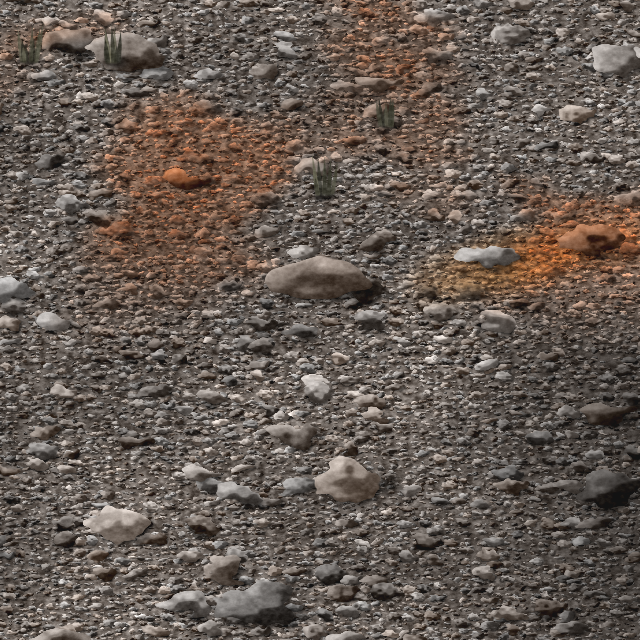
Give the GLSL for this texture, as a WebGL 2 fragment shader.

```glsl
#version 300 es
precision highp float;
// Rocky scree slope: soil, then layers of flattened stones from gravel up to
// boulders, each lit from the upper left and casting a shadow below it.
// Rusty soil patches tint the upper slope; sparse spiky tufts grow there.

#define GRAVEL_CELLS 82.0
#define FLATTEN 1.55
#define EDGE_SOFTNESS 0.0012
#define ROUGHNESS 0.55
#define SHADOW_DEPTH 0.58
#define LIGHT_RELIEF 0.20
#define GRAIN_CONTRAST 0.20
#define MEAN_TONE 0.39
#define TUFT_DENSITY 0.30
#define EARTH_HUE vec3(0.032, 0.0, -0.024)
#define RUST_TINT vec3(1.22, 0.93, 0.74)
#define OCHRE_TINT vec3(1.42, 1.03, 0.60)

uniform vec2 u_resolution;
out vec4 fragColor;

vec3 hash3(vec2 p) {
  vec3 v = fract(p.xyx * vec3(0.1031, 0.1030, 0.0973));
  v += dot(v, v.yxz + 33.33);
  return fract((v.xxy + v.yzz) * v.zyx);
}

float noise(vec2 p) {
  vec2 cell = floor(p), f = fract(p);
  f = f * f * (3.0 - 2.0 * f);
  float low = mix(hash3(cell).x, hash3(cell + vec2(1, 0)).x, f.x);
  float high = mix(hash3(cell + vec2(0, 1)).x, hash3(cell + vec2(1, 1)).x, f.x);
  return mix(low, high, f.y);
}

float fbm(vec2 p) {
  float sum = 0.0, weight = 0.5;
  for (int i = 0; i < 4; i++) {
    sum += weight * noise(p);
    p = mat2(1.6, 1.2, -1.2, 1.6) * p + 7.3;
    weight *= 0.5;
  }
  return sum / 0.9375;
}

vec2 rotate(vec2 v, float a) {
  return vec2(cos(a) * v.x + sin(a) * v.y, cos(a) * v.y - sin(a) * v.x);
}

// Paints one jittered grid of stones over the colour below it.
vec3 addStones(vec3 below, vec2 p, float cells, float density, float cover, float rust) {
  vec2 q = p * cells * vec2(1.0, FLATTEN) + cells * 3.7;
  vec2 warp = vec2(noise(q * 2.3), noise(q * 2.3 + 41.0)) - 0.5;
  vec2 fine = vec2(noise(q * 5.7 + 9.0), noise(q * 5.7 + 63.0)) - 0.5;
  vec2 home = floor(q);
  q += ROUGHNESS * (0.6 * warp + 0.35 * fine);
  vec3 col = below;
  for (int j = 1; j >= -1; j--) {
    for (int i = -1; i <= 1; i++) {
      vec2 cell = home + vec2(i, j);
      vec3 place = hash3(cell);
      if (place.z > density) continue;
      vec3 form = hash3(cell + 117.0);
      vec3 look = hash3(cell + 251.0);
      float radius = mix(0.26, 0.58, form.y * form.y);
      vec2 d = rotate(q - cell - 0.2 - 0.6 * place.xy, 1.1 * (form.x - 0.5));
      d /= radius * vec2(1.0, mix(0.55, 0.95, form.z));
      // Contact shadow, then the angular body
      float shade = 1.0 - smoothstep(0.55, 1.25, length(d - vec2(0.2, -0.42)));
      col *= 1.0 - SHADOW_DEPTH * shade * cover;
      float body = max(0.92 * length(d), 0.72 * abs(d.x + 0.2 * d.y) + 0.68 * abs(d.y));
      float soft = min(EDGE_SOFTNESS * cells / radius, 0.35);
      float mask = 1.0 - smoothstep(1.0 - soft, 1.0 + soft, body);
      // Sloped light with a facet break and a bright upper rim
      float slope = d.y - 0.4 * d.x + 1.2 * fine.x;
      float lit = 0.5 * clamp(slope, -1.0, 1.0) + smoothstep(-0.35, 0.1, slope) - 0.6;
      float tone = MEAN_TONE + 0.24 * (look.x - 0.5) + LIGHT_RELIEF * lit;
      tone += 0.10 * smoothstep(0.35, 0.85, slope) + 0.10 * step(0.92, look.y);
      vec3 stone = tone + EARTH_HUE * mix(0.3, 1.6, look.z);
      stone *= mix(vec3(1.0), RUST_TINT, rust * look.y);
      col = mix(col, stone, mask * cover);
    }
  }
  return col;
}

// Upright blades fanning out of a base, one tuft at most per grid cell.
vec3 addTufts(vec3 below, vec2 p) {
  vec2 q = p * 9.0, cell = floor(q);
  vec3 place = hash3(cell + 533.0);
  if (place.z > TUFT_DENSITY * smoothstep(3.0, 7.0, cell.y)) return below;
  vec2 d = q - cell - vec2(0.35, 0.12) - vec2(0.3, 0.15) * place.xy;
  vec3 col = below * (1.0 - 0.5 * (1.0 - smoothstep(0.05, 0.26, length(d * vec2(1.0, 1.6)))));
  for (int i = 0; i < 9; i++) {
    vec3 blade = hash3(cell * 13.0 + float(i) + 71.0);
    float tall = mix(0.22, 0.58, blade.x);
    float axis = 0.24 * (blade.y - 0.5) + 0.35 * (blade.y - 0.5) * d.y;
    float width = 0.026 * (1.0 - smoothstep(0.4 * tall, tall, d.y));
    float mask = 1.0 - smoothstep(width - 0.008, width + 0.012, abs(d.x - axis));
    mask *= smoothstep(-0.04, 0.03, d.y) * (1.0 - smoothstep(tall - 0.05, tall, d.y));
    vec3 leaf = mix(vec3(0.15, 0.15, 0.12), vec3(0.46, 0.45, 0.37), blade.z * blade.z);
    col = mix(col, leaf, 0.8 * mask);
  }
  return col;
}

void main() {
  vec2 p = gl_FragCoord.xy / u_resolution.y;
  // Broad zones of the slope
  float patches = fbm(p * vec2(3.2, 6.5) + 4.0);
  float rust = smoothstep(0.40, 0.66, patches) * smoothstep(0.42, 0.68, p.y);
  vec2 bank = rotate(p - vec2(0.87, 0.60), 0.22) / vec2(0.20, 0.06);
  float ochre = 1.0 - smoothstep(0.3, 1.2, length(bank) + 0.9 * (patches - 0.5));
  float soil = max(0.55 * rust, 0.75 * ochre);
  // Soil and stones, from fine to coarse
  float grain = fbm(p * vec2(120.0, 190.0)) - 0.5;
  vec3 col = MEAN_TONE - 0.04 + 0.5 * grain + EARTH_HUE;
  col = addStones(col, p, GRAVEL_CELLS, 0.9, 1.0 - 0.6 * soil, rust);
  col = addStones(col, p, GRAVEL_CELLS * 0.55, 0.62, 1.0 - soil, rust);
  col = addStones(col, p, GRAVEL_CELLS * 0.28, 0.30, 1.0 - soil, rust);
  col *= mix(vec3(1.0), RUST_TINT, 0.7 * rust);
  col *= mix(vec3(1.0), OCHRE_TINT, 0.75 * ochre);
  col = addStones(col, p, GRAVEL_CELLS * 0.13, 0.17, 1.0, 1.5 * rust);
  col = addStones(col, p, GRAVEL_CELLS * 0.065, 0.12, 1.0, smoothstep(0.4, 0.8, p.y));
  col = addTufts(col, p);
  // Surface grain, uneven light and the shaded lower right flank
  col += GRAIN_CONTRAST * (fbm(p * vec2(150.0, 210.0) + 31.0) - 0.5);
  col *= 0.84 + 0.36 * fbm(p * vec2(5.0, 8.0) + 19.0);
  float flank = smoothstep(0.62, 1.0, p.x + 0.25 * (patches - 0.5)) * (1.0 - smoothstep(0.42, 0.60, p.y));
  col *= 1.0 - 0.32 * flank;
  fragColor = vec4(clamp(col, 0.07, 1.0), 1.0);
}
```
